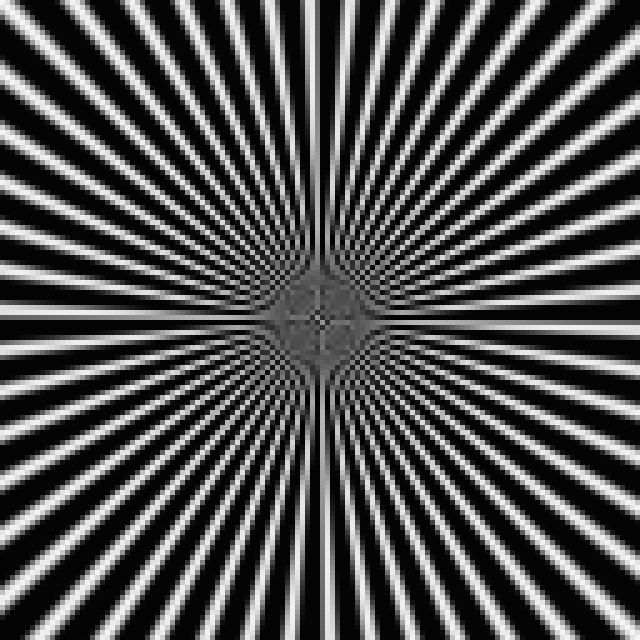
A Shadertoy shader for this pattern:

```glsl
// Draws fifty soft white rays from the centre, averaged over a coarse grid into moire.

const float TAU = 6.2831853;
const float RAY_COUNT = 50.0;
const float GRID_CELLS = 128.0;
const int SUBSAMPLES = 4;
const vec3 RAY_DARK = vec3(0.015);
const vec3 RAY_LIGHT = vec3(0.97);

// Half-rectified angular wave: bright ray, then an equally wide dark gap
float rayWave(vec2 p, float count) {
    float turn = atan(-p.y, p.x) / TAU;
    return max(0.0, sin(TAU * fract(turn * count)));
}

// Mean ray brightness over one grid cell
float cellAverage(vec2 cell, float cells, float count) {
    float sum = 0.0;
    for (int j = 0; j < SUBSAMPLES; j++) {
        for (int i = 0; i < SUBSAMPLES; i++) {
            vec2 offset = (vec2(i, j) + 0.5) / float(SUBSAMPLES);
            sum += rayWave((cell + offset) / cells - 0.5, count);
        }
    }
    return sum / float(SUBSAMPLES * SUBSAMPLES);
}

void mainImage(out vec4 fragColor, in vec2 fragCoord) {
    vec2 uv = fragCoord / iResolution.xy;
    vec2 cell = floor(uv * GRID_CELLS);

    // The coarse cells blur the crowded hub into a grey disc
    float brightness = cellAverage(cell, GRID_CELLS, RAY_COUNT);
    fragColor = vec4(mix(RAY_DARK, RAY_LIGHT, brightness), 1.0);
}
```
